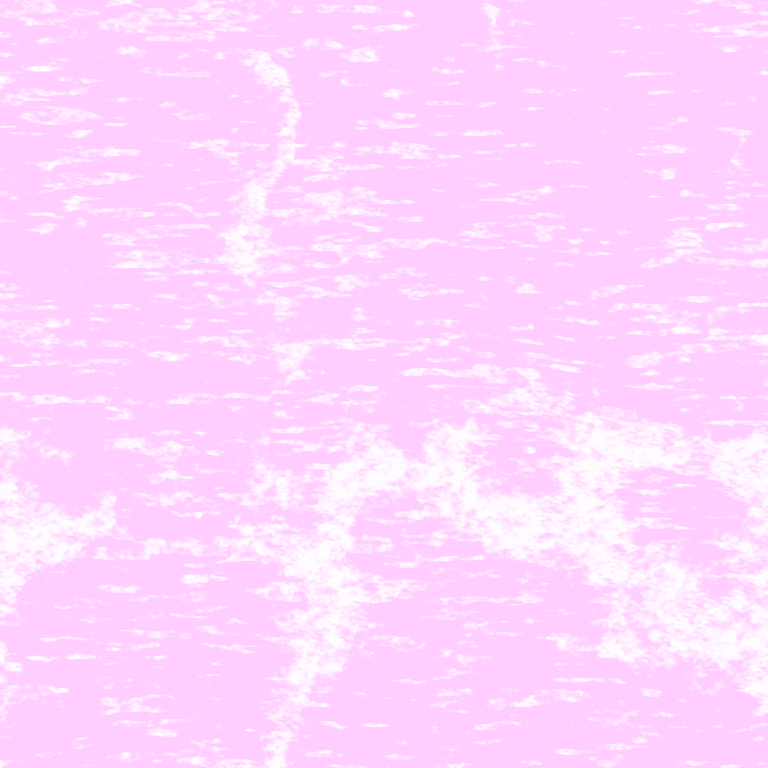
Reproduce this texture procedurally as a WebGL 2 fragment shader.

```glsl
#version 300 es
precision highp float;

#define BASE_COLOR vec3(1.0, 0.803, 1.0)
#define CHALK_COLOR vec3(1.0, 0.99, 1.0)
#define VEIN_SCALE vec2(3.3, 2.7)
#define VEIN_THIN -0.06
#define VEIN_WIDE 0.105
#define EDGE_ROUGHNESS 0.16
#define STREAK_SCALE vec2(19.0, 125.0)
#define STREAK_STRENGTH 0.8
#define GRAIN_SCALE vec2(62.0, 88.0)
#define BEND 0.035

uniform vec2 u_resolution;
out vec4 fragColor;

float hash(vec2 p) {
    return fract(sin(dot(p, vec2(127.1, 311.7))) * 43758.5453);
}

float valueNoise(vec2 p) {
    vec2 cell = floor(p);
    vec2 f = fract(p);
    vec2 u = f * f * (3.0 - 2.0 * f);
    float bottom = mix(hash(cell), hash(cell + vec2(1.0, 0.0)), u.x);
    float top = mix(hash(cell + vec2(0.0, 1.0)), hash(cell + vec2(1.0, 1.0)), u.x);
    return mix(bottom, top, u.y);
}

// Layered noise, normalised to 0..1
float fbm(vec2 p, int octaves, float gain) {
    float sum = 0.0;
    float weight = 1.0;
    float total = 0.0;
    for (int i = 0; i < octaves; i++) {
        sum += weight * valueNoise(p);
        total += weight;
        weight *= gain;
        p = mat2(1.98, 0.28, -0.28, 1.98) * p + 17.3;
    }
    return sum / total;
}

// Broken network of wide, ragged veins
float veinDensity(vec2 p) {
    vec2 warp = vec2(fbm(p * 7.0 + 3.1, 3, 0.5), fbm(p * 7.0 + 41.7, 3, 0.5)) - 0.5;
    vec2 q = p + 0.09 * warp;
    float ridge = abs(fbm(q * VEIN_SCALE + 8.4, 4, 0.45) - 0.5);
    float presence = smoothstep(0.28, 0.72, fbm(q * 3.6 + 63.2, 3, 0.5));
    float width = mix(VEIN_THIN, VEIN_WIDE, presence);
    float ragged = fbm(p * vec2(24.0, 32.0) + 5.9, 4, 0.65) - 0.5;
    return smoothstep(-0.06, 0.05, width - ridge + EDGE_ROUGHNESS * ragged);
}

// Thin horizontal scratches gathered in loose clusters
float streakDensity(vec2 p) {
    float coarse = valueNoise(p * STREAK_SCALE + 21.0);
    float fine = valueNoise(p * STREAK_SCALE * vec2(2.6, 1.8) + 77.0);
    float cluster = fbm(p * vec2(4.0, 7.0) + 31.0, 3, 0.55) - 0.5;
    float level = 0.6 * coarse + 0.4 * fine + 0.45 * cluster;
    return STREAK_STRENGTH * smoothstep(0.47, 0.74, level);
}

void main() {
    vec2 p = gl_FragCoord.xy / u_resolution.y;

    // Gentle tilt of the scratches
    vec2 bent = p + vec2(0.0, BEND * fbm(p * 3.5 + 12.0, 2, 0.5));

    float vein = veinDensity(p);
    float streak = streakDensity(bent);
    float density = max(vein, streak) + 0.15 * vein * streak;

    // Powdery grain eats into the chalk
    float grain = fbm(bent * GRAIN_SCALE + 9.0, 3, 0.9);
    grain = 0.5 + 1.25 * (grain - 0.5);
    float chalk = smoothstep(0.0, 0.8, grain - 0.75 + 0.8 * density);

    fragColor = vec4(mix(BASE_COLOR, CHALK_COLOR, chalk), 1.0);
}
```
